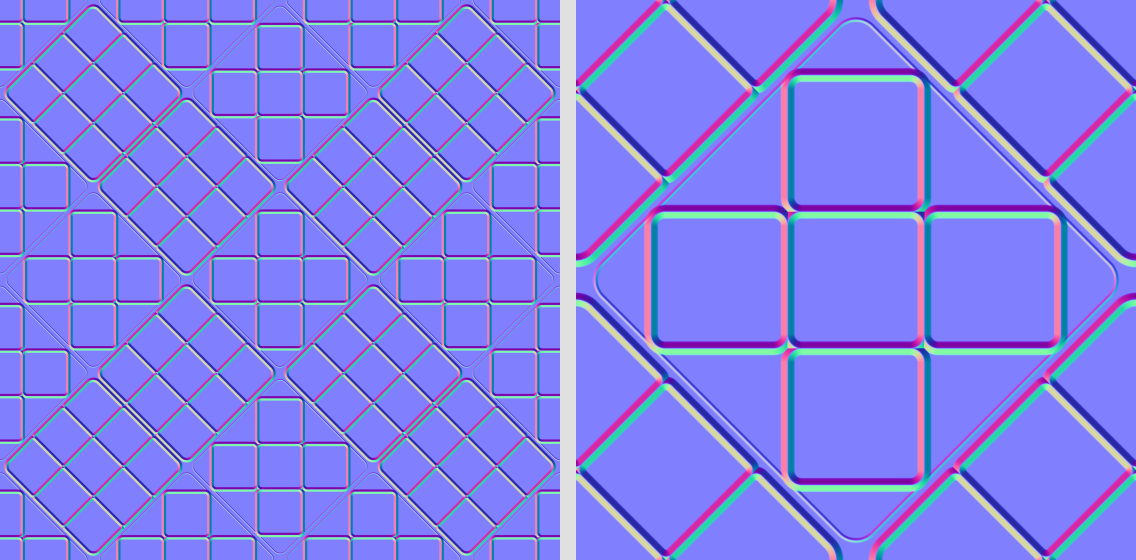
Left: the whole. Right: its middle third, enlarged.
This texture map is drawn by a Shadertoy shader. Its source:

```glsl
// Tangent-space normal map of grooved diamond tiles, some cut in a 3x3 grid and some inlaid with a plus of squares.
const float TILES = 3.0;          // diamonds across the canvas
const float TILE_HALF = 0.682;    // half side of a diamond, in half-pitch units
const float TILE_ROUND = 0.083;
const float PLUS_PITCH = 0.488;   // side of one square of the plus
const float GROOVE = 0.025;       // half width of the main grooves
const float HAIRLINE = 0.009;     // half width of the thin tile outline
const int SAMPLES = 3;            // antialiasing samples per axis

float roundedBox(vec2 p, float halfSide, float radius) {
    vec2 q = abs(p) - halfSide + radius;
    return length(max(q, 0.0)) + min(max(q.x, q.y), 0.0) - radius;
}

// Smooth-walled groove around distance zero; slope is its steepest wall.
float groove(float d, float halfWidth, float slope) {
    float depth = slope * halfWidth / 1.5;
    return -depth * (1.0 - smoothstep(0.0, halfWidth, abs(d)));
}

// Nine squares filling the rounded outline of the tile.
float gridDistance(vec2 p, float outline) {
    float pitch = TILE_HALF * 2.0 / 3.0;
    vec2 id = clamp(round(p / pitch), -1.0, 1.0);
    return max(roundedBox(p - id * pitch, pitch * 0.5, 0.03), outline);
}

// Five squares: the centre and its four neighbours.
float plusDistance(vec2 p) {
    vec2 id = clamp(round(p / PLUS_PITCH), -1.0, 1.0);
    id *= abs(p.x) > abs(p.y) ? vec2(1.0, 0.0) : vec2(0.0, 1.0);
    return roundedBox(p - id * PLUS_PITCH, PLUS_PITCH * 0.5, 0.05);
}

// Grid tiles lie on both diagonals, except at the centre and the corners.
bool isGridTile(vec2 centre) {
    vec2 c = abs(centre);
    return abs(c.x - c.y) < 0.5 && c.x > 0.5 && c.x < TILES - 0.5;
}

float surfaceHeight(vec2 p) {
    // Nearest diamond centre on the lattice turned by 45 degrees
    vec2 id = round(vec2(p.x + p.y, p.x - p.y) * 0.5);
    vec2 centre = vec2(id.x + id.y, id.x - id.y);
    vec2 local = p - centre;
    vec2 turned = vec2(local.x + local.y, local.x - local.y) * inversesqrt(2.0);
    float outline = roundedBox(turned, TILE_HALF, TILE_ROUND);

    if (isGridTile(centre)) {
        return groove(gridDistance(turned, outline), GROOVE, 4.0);
    }
    return groove(plusDistance(local), GROOVE, 4.0)
         + groove(outline, HAIRLINE, 1.3);
}

vec3 surfaceNormal(vec2 p) {
    vec2 e = vec2(0.002, 0.0);
    vec2 slope = vec2(surfaceHeight(p + e.xy) - surfaceHeight(p - e.xy),
                      surfaceHeight(p + e.yx) - surfaceHeight(p - e.yx)) / (2.0 * e.x);
    return normalize(vec3(-slope, 1.0));
}

void mainImage(out vec4 fragColor, in vec2 fragCoord) {
    vec3 color = vec3(0.0);
    for (int j = 0; j < SAMPLES; j++) {
        for (int i = 0; i < SAMPLES; i++) {
            vec2 offset = (vec2(i, j) + 0.5) / float(SAMPLES) - 0.5;
            vec2 uv = (fragCoord + offset) / iResolution.xy;
            color += 0.5 + 0.5 * surfaceNormal((2.0 * uv - 1.0) * TILES);
        }
    }
    fragColor = vec4(color / float(SAMPLES * SAMPLES), 1.0);
}
```
